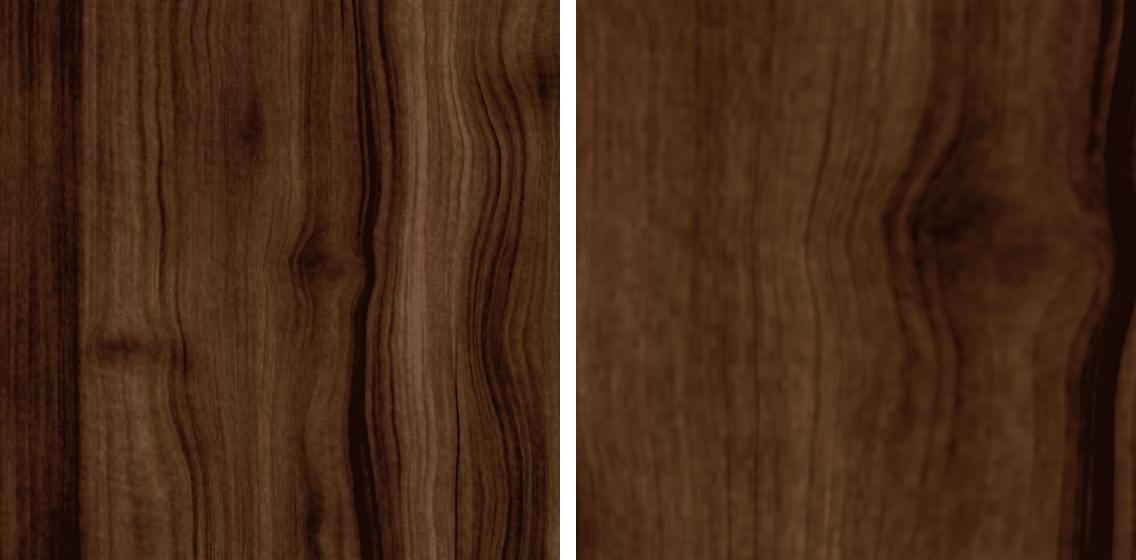
Left, the full canvas; right, a detail of the centre.
Give the GLSL for this texture, as a three.js fragment shader.

```glsl
// Dark walnut veneer with upright grain, bowed veins, a few knots and a crack.
// The x axis is bent into a grain coordinate, which then places the broad
// bands, growth lines, veins and fibres; one tone value picks the colour.
varying vec2 vUv;

float hash(vec2 p) {
  return fract(sin(dot(p, vec2(127.1, 311.7))) * 43758.5453);
}

float noise(vec2 p) {
  vec2 i = floor(p), f = fract(p);
  f = f * f * (3.0 - 2.0 * f);
  return mix(mix(hash(i), hash(i + vec2(1, 0)), f.x),
             mix(hash(i + vec2(0, 1)), hash(i + vec2(1, 1)), f.x), f.y);
}

float fbm(vec2 p) {
  float sum = 0.0, amp = 0.533;
  for (int i = 0; i < 4; i++) {
    sum += amp * noise(p);
    p = p * 2.03 + 17.3;
    amp *= 0.5;
  }
  return sum;
}

// Soft bump of the given width around a centre.
float bump(float x, float centre, float width) {
  float d = (x - centre) / width;
  return exp(-d * d);
}

// Dark line, sharp on its left and fading to its right.
float vein(float u, float centre, float width) {
  float d = u - centre;
  return smoothstep(-0.006, 0.002, d) * exp(-max(d, 0.0) / width);
}

// Knot: x is the push on the grain, y the darkness.
vec2 knot(vec2 p, vec2 centre, vec2 size) {
  vec2 d = p - centre + 0.05 * (vec2(fbm(p * 11.0), fbm(p * 11.0 + 40.0)) - 0.5);
  vec2 q = d / size;
  return vec2(0.65 * d.x * exp(-dot(q, q) * 0.5), exp(-dot(q, q) * 1.4));
}

// Bends x so that lines of equal value follow the grain.
float grainCoord(vec2 p) {
  float fall = 1.0 - smoothstep(0.1, 0.43, p.y);
  float sweep = 1.0 - smoothstep(0.2, 0.56, p.y);
  float shift = 0.06 * fall * bump(p.x, 0.33, 0.09);
  shift -= 0.05 * sweep * bump(p.x, 0.53, 0.08);
  shift += 0.014 * cos((p.y - 0.68) * 9.0) * bump(p.x, 0.68, 0.06);
  shift += 0.028 * cos((p.y - 0.7) * 10.5) * bump(p.x, 0.89, 0.07);
  float wander = fbm(vec2(p.x * 4.0, p.y * 3.5)) - 0.5;
  return p.x - shift + 0.04 * wander * smoothstep(0.14, 0.3, p.x);
}

// Broad light and dark strips across the board.
float stripTone(float u) {
  float t = mix(0.34, 0.64, smoothstep(0.136, 0.16, u));
  t = mix(t, 0.56, smoothstep(0.28, 0.35, u));
  t = mix(t, 0.41, smoothstep(0.5, 0.65, u));
  t = mix(t, 0.86, smoothstep(0.69, 0.73, u));
  t = mix(t, 0.47, smoothstep(0.78, 0.87, u));
  return mix(t, 0.6, smoothstep(0.9, 0.94, u));
}

vec3 walnut(float t) {
  vec3 c = mix(vec3(0.1, 0.035, 0.018), vec3(0.235, 0.118, 0.058), clamp(t / 0.32, 0.0, 1.0));
  c = mix(c, vec3(0.292, 0.18, 0.085), clamp((t - 0.32) / 0.2, 0.0, 1.0));
  c = mix(c, vec3(0.355, 0.235, 0.135), clamp((t - 0.52) / 0.2, 0.0, 1.0));
  return mix(c, vec3(0.46, 0.33, 0.235), clamp((t - 0.72) / 0.28, 0.0, 1.0));
}

void main() {
  vec2 p = vUv;
  vec2 knots = knot(p, vec2(0.22, 0.37), vec2(0.06, 0.04));
  knots += knot(p, vec2(0.31, 0.36), vec2(0.03, 0.04)) * vec2(0.0, 0.6);
  knots += knot(p, vec2(0.445, 0.76), vec2(0.028, 0.06)) * vec2(1.0, 0.7);
  knots += knot(p, vec2(0.585, 0.52), vec2(0.05, 0.03)) * vec2(1.0, 0.6);
  knots += knot(p, vec2(0.98, 0.85), vec2(0.09, 0.07)) * vec2(0.6, 0.9);
  float u = grainCoord(p) - knots.x * smoothstep(0.13, 0.2, p.x);

  // Strips with cloudy patches.
  float tone = stripTone(u) + 0.5 * (fbm(vec2(u * 9.0, p.y * 4.0) + 5.0) - 0.5);

  // Growth lines, in two widths and fading in and out along the grain.
  float figure = 0.6 + 0.7 * bump(u, 0.66, 0.06) + 0.4 * bump(u, 0.87, 0.05);
  figure *= 0.4 + 1.2 * noise(vec2(u * 18.0, p.y * 3.0 + 3.0));
  tone -= 0.24 * figure * smoothstep(0.5, 0.8, noise(vec2(u * 105.0, p.y * 1.6)));
  tone -= 0.2 * figure * smoothstep(0.5, 0.8, noise(vec2(u * 190.0, p.y * 2.5 + 7.0)));

  // Streaks, fibres and pores.
  tone += 0.2 * (noise(vec2(u * 55.0, p.y * 1.2 + 9.0)) - 0.5);
  tone += 0.17 * (noise(vec2(u * 230.0, p.y * 14.0)) - 0.5);
  tone += 0.17 * (noise(vec2(u * 250.0, p.y * 110.0)) - 0.5);
  tone += 0.12 * (noise(p * vec2(190.0, 210.0) + 50.0) - 0.5);

  // Faint ripple across the grain.
  float ripple = noise(vec2(p.x * 28.0, p.y * 105.0 + 30.0 * u)) - 0.5;
  tone += ripple * (0.06 + 0.08 * bump(u, 0.2, 0.07));

  // Main veins, broken up along their length.
  float dark = 0.6 * bump(u, 0.13, 0.014) + 0.3 * bump(u, 0.095, 0.03);
  dark += 0.8 * vein(u, 0.283, 0.015) + 0.55 * vein(u, 0.312, 0.012);
  dark += 0.5 * vein(u, 0.637, 0.007) + 0.4 * vein(u, 0.66, 0.006);
  dark += 0.75 * vein(u, 0.684, 0.009) + 0.5 * vein(u, 0.886, 0.014);
  dark *= 0.35 + 1.1 * noise(vec2(u * 70.0, p.y * 5.0));
  tone -= 0.5 * dark + 0.42 * knots.y;

  // Thin crack in the lower part of the light strip.
  float crackX = 0.818 + 0.012 * (noise(vec2(3.0, p.y * 9.0)) - 0.5);
  float crack = 1.0 - smoothstep(0.0005, 0.0035, abs(p.x - crackX));
  tone -= 0.5 * crack * (1.0 - smoothstep(0.3, 0.45, p.y));

  // Reddish tint in cloudy patches.
  float red = smoothstep(0.42, 0.65, fbm(vec2(u * 14.0, p.y * 2.0) + 31.0));
  gl_FragColor = vec4(walnut(tone) * mix(vec3(1.0), vec3(1.02, 0.94, 1.1), red), 1.0);
}
```
